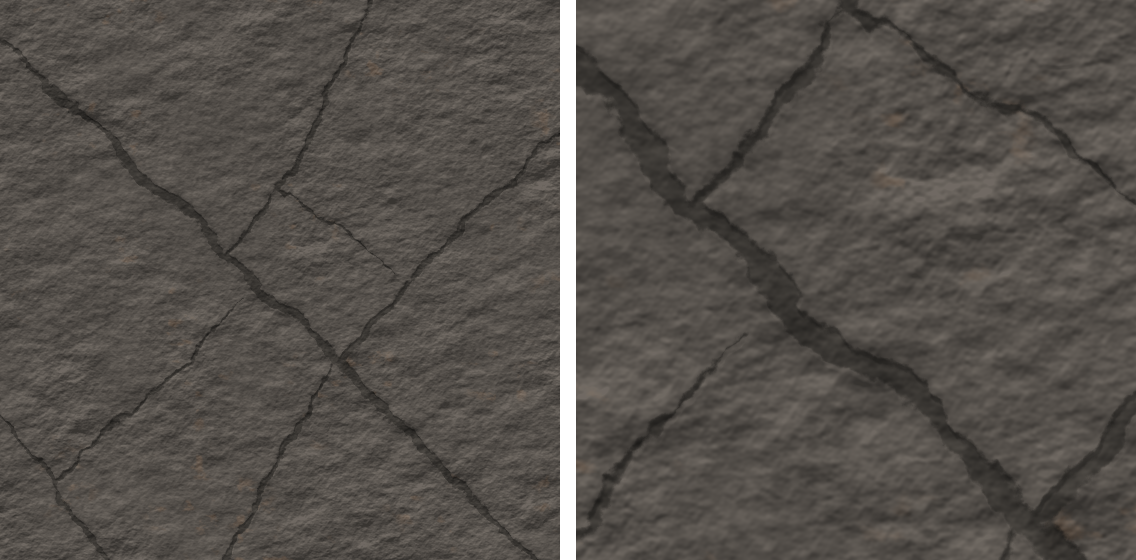
Left, the full canvas; right, a detail of the centre.
Reproduce this texture procedurally as a Shadertoy shader.

```glsl
// Dark grey-brown slab of rough stone, split by branching diagonal cracks.
#define STONE vec3(0.332, 0.313, 0.293)
#define CRACK vec3(0.190, 0.180, 0.167)
#define RUST vec3(0.070, 0.038, 0.014)
#define LIGHT_DIR vec2(-0.30, 0.95)
#define RELIEF 3.9
#define RELIEF_STEP 0.0024
#define LUMP_SCALE vec2(20.0, 28.0)
#define LUMP_TILT 0.24
#define GRAIN 0.17
#define MOTTLE 0.11
#define CRACK_WIGGLE 0.045
#define CRACK_COUNT 11

// Straight courses of the cracks, each running from its thin end
const vec4 COURSES[CRACK_COUNT] = vec4[](
    vec4(-0.02, 0.955, 0.605, 0.349), vec4(0.975, -0.02, 0.605, 0.349),
    vec4(0.673, 1.02, 0.505, 0.659),  vec4(0.505, 0.659, 0.404, 0.544),
    vec4(1.02, 0.793, 0.749, 0.512),  vec4(0.749, 0.512, 0.605, 0.349),
    vec4(0.600, 0.349, 0.390, -0.02), vec4(0.436, 0.473, 0.098, 0.143),
    vec4(-0.02, 0.273, 0.098, 0.143), vec4(0.098, 0.143, 0.202, -0.02),
    vec4(0.710, 0.521, 0.505, 0.659));
const float HALF_WIDTHS[CRACK_COUNT] = float[](
    0.0068, 0.0062, 0.0040, 0.0034, 0.0046, 0.0054,
    0.0044, 0.0027, 0.0030, 0.0040, 0.0020);

float hash(vec2 p) {
    return fract(sin(dot(p, vec2(127.1, 311.7))) * 43758.5453);
}

float noise(vec2 p) {
    vec2 i = floor(p), f = fract(p);
    f = f * f * (3.0 - 2.0 * f);
    return mix(mix(hash(i), hash(i + vec2(1, 0)), f.x),
               mix(hash(i + vec2(0, 1)), hash(i + vec2(1, 1)), f.x), f.y);
}

// Each octave turns slightly, so no grid direction stands out
float fbm(vec2 p) {
    float sum = 0.0, amplitude = 0.5;
    for (int i = 0; i < 5; i++) {
        sum += amplitude * noise(p);
        p = mat2(2.0, 0.35, -0.35, 2.0) * p + vec2(17.3, 9.1);
        amplitude *= 0.5;
    }
    return sum;
}

// Centred noise pair for bending coordinates
vec2 wobble(vec2 p) {
    return vec2(fbm(p), fbm(p + 31.7)) - 0.48;
}

// Slightly flattened lumps with sparse chipped ledges
float stoneHeight(vec2 p) {
    float c = cos(LUMP_TILT), s = sin(LUMP_TILT);
    vec2 q = vec2(c * p.x + s * p.y, c * p.y - s * p.x) * LUMP_SCALE;
    float ledge = smoothstep(0.53, 0.60, fbm(q * 0.9 + 90.0));
    return fbm(q + 40.0) + 0.035 * ledge;
}

// Signed distance to the nearest crack edge, negative inside
float crackDistance(vec2 p) {
    vec2 q = p + CRACK_WIGGLE * wobble(p * 12.0) + 0.3 * CRACK_WIGGLE * wobble(p * 50.0);
    float swell = 0.75 + 0.5 * noise(p * 30.0 + 3.0);
    float nearest = 1.0;
    for (int i = 0; i < CRACK_COUNT; i++) {
        vec2 start = COURSES[i].xy, span = COURSES[i].zw - start;
        float t = clamp(dot(q - start, span) / dot(span, span), 0.0, 1.0);
        float width = HALF_WIDTHS[i] * swell * mix(0.45, 1.1, smoothstep(0.0, 0.4, t));
        nearest = min(nearest, length(q - start - span * t) - width);
    }
    return nearest + 0.008 * (fbm(p * 120.0) - 0.48);
}

float crackCover(float d, float pixel) {
    float soft = max(0.0016, pixel);
    return 1.0 - smoothstep(-soft, soft, d);
}

void mainImage(out vec4 fragColor, in vec2 fragCoord) {
    vec2 p = fragCoord / iResolution.y;
    float pixel = 1.0 / iResolution.y;

    // Relief lit from above, rougher in patches, with sandy grain
    float slope = stoneHeight(p) - stoneHeight(p + LIGHT_DIR * RELIEF_STEP);
    float roughness = mix(0.65, 1.35, noise(p * 9.0 + 55.0));
    float grain = noise(p * vec2(190.0, 270.0) + 7.0) - 0.5;
    float drift = fbm(p * 10.0 + 70.0) - 0.48;
    float tone = 1.0 + RELIEF * roughness * slope + GRAIN * grain + MOTTLE * drift;
    vec3 color = STONE * clamp(tone, 0.66, 1.32);

    // Sparse rusty flecks, gathered in patches
    float fleck = smoothstep(0.60, 0.78, fbm(p * vec2(42.0, 54.0) + 11.0));
    float patches = smoothstep(0.45, 0.70, noise(p * 9.0 + 23.0));
    color += RUST * fleck * patches;

    // Cracks: soft shadow, faint lit lower lip, rubbly floor darkest under the upper wall
    float d = crackDistance(p);
    float core = crackCover(d, pixel);
    float above = crackCover(crackDistance(p + LIGHT_DIR * 0.004), pixel);
    color *= 1.0 - 0.14 * exp(-max(d, 0.0) / 0.004);
    color *= 1.0 + 0.12 * above * (1.0 - core);
    float rubble = 0.80 + 0.40 * fbm(p * 70.0 + 13.0);
    vec3 floorColor = CRACK * rubble * mix(0.88, 1.18, above) * tone;
    color = mix(color, floorColor, core * 0.92);

    fragColor = vec4(color, 1.0);
}
```
